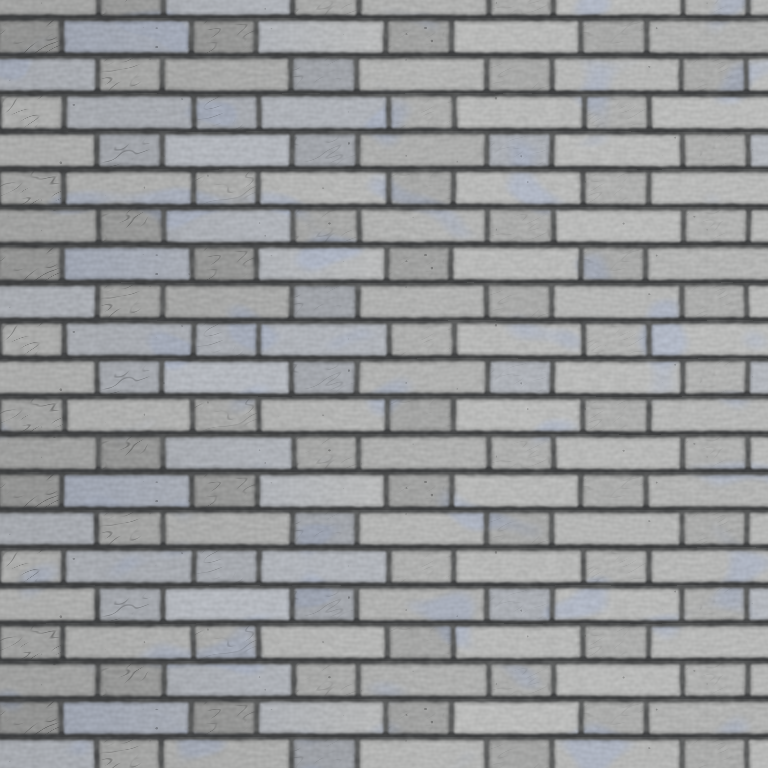
Give the GLSL for this texture, as a Shadertoy shader.

```glsl
// Pale grey brick wall: long and short bricks alternating in each course, with dark soft joints.
#define COURSES 20.3          // courses down the canvas
#define PAIRS 3.94            // long + short brick pairs across
#define HEADER 0.335          // share of a pair taken by the short brick
#define WEAR_PERIOD 6.0       // courses after which the wear repeats
#define BED_HALF 0.0041       // half thickness of the level joints
#define HEAD_HALF 0.0032      // half thickness of the upright joints
#define SOFTNESS 0.0025       // blur of the brick edges
#define BRICK_COLOR vec3(0.715, 0.718, 0.714)
#define COOL_TINT vec3(0.95, 0.985, 1.07)
#define MORTAR_LIGHT vec3(0.365, 0.37, 0.37)
#define MORTAR_DARK vec3(0.245, 0.25, 0.255)

const float TAU = 6.2831853;

float hash(vec2 p) {
    vec3 q = fract(p.xyx * 0.1031);
    q += dot(q, q.yzx + 33.33);
    return fract((q.x + q.y) * q.z);
}

float gradientDot(vec2 cell, vec2 offset) {
    float angle = TAU * hash(cell);
    return dot(vec2(cos(angle), sin(angle)), offset);
}

float gradientNoise(vec2 p) {
    vec2 i = floor(p), f = p - i;
    vec2 u = f * f * f * (f * (f * 6.0 - 15.0) + 10.0);
    vec2 e = vec2(0.0, 1.0);
    return mix(mix(gradientDot(i, f), gradientDot(i + e.yx, f - e.yx), u.x),
               mix(gradientDot(i + e.xy, f - e.xy), gradientDot(i + e.yy, f - e.yy), u.x), u.y);
}

float roundedBox(vec2 p, vec2 halfSize, float radius) {
    vec2 q = abs(p) - halfSize + radius;
    return length(max(q, 0.0)) + min(max(q.x, q.y), 0.0) - radius;
}

void mainImage(out vec4 fragColor, in vec2 fragCoord) {
    vec2 p = fragCoord / iResolution.xy;
    p.y = 1.0 - p.y;

    // Course, counted downward, with slightly uneven laying
    float y = p.y * COURSES + 0.524 + 0.02 * gradientNoise(p * vec2(9.0, 3.0) + 5.0);
    float course = floor(y);
    float wearRow = mod(course, WEAR_PERIOD);
    float inCourse = y - course;

    // Brick within the course; every second course shifts by half a pair
    float x = p.x * PAIRS + 0.01 - 0.505 * (1.0 - mod(course, 2.0));
    x += 0.022 * (hash(vec2(wearRow, 71.0)) - 0.5) + 0.012 * gradientNoise(p * 7.0);
    float pair = floor(x);
    float inPair = x - pair;
    float isLong = step(HEADER, inPair);
    vec2 id = vec2(pair * 2.0 + isLong + 20.0, wearRow);

    // Signed distance to the brick edge, in canvas units
    float start = HEADER * isLong;
    float width = mix(HEADER, 1.0 - HEADER, isLong);
    vec2 local = vec2((inPair - start - 0.5 * width) / PAIRS, (inCourse - 0.5) / COURSES);
    vec2 halfSize = 0.5 * vec2(width / PAIRS, 1.0 / COURSES) - vec2(HEAD_HALF, BED_HALF);
    float d = roundedBox(local, halfSize, 0.0035);
    d += 0.0011 * gradientNoise(p * 75.0);

    // Brick tone: weathering gathers on the left and in some courses
    float tone = hash(id + 3.7);
    float left = 1.0 - smoothstep(0.0, 0.6, p.x);
    float weathered = 0.5 + 0.5 * cos(TAU * (wearRow - 0.5) / WEAR_PERIOD);
    float shade = 1.01 - 0.045 * (1.0 - isLong) - 0.06 * tone * tone;
    shade -= 0.09 * left * weathered + 0.02 * left;
    shade -= 0.07 * weathered * (1.0 - isLong) * hash(id + 9.1);
    shade += 0.025 * (hash(vec2(id.x, course + 40.0)) - 0.5);

    // Surface grain, diagonal scratches on short bricks, and rare specks
    vec2 q = vec2(p.x, (wearRow + inCourse) / COURSES);
    shade += 0.055 * gradientNoise(q * vec2(55.0, 190.0)) + 0.045 * gradientNoise(q * 170.0);
    float ridge = gradientNoise(vec2(dot(q, vec2(1.0, -0.5)) * 25.0, dot(q, vec2(0.5, 1.0)) * 85.0));
    float scratch = (1.0 - smoothstep(0.0, 0.09, abs(ridge))) * smoothstep(-0.05, 0.3, gradientNoise(q * 38.0));
    shade -= scratch * (1.0 - isLong) * (0.05 + 0.16 * left);
    shade -= 0.22 * smoothstep(0.53, 0.65, gradientNoise(q * 120.0 + 8.0));

    // Cool stains on whole bricks and in small patches
    float cool = step(0.82, hash(id + 17.3)) * 0.45;
    cool += 0.9 * smoothstep(0.2, 0.45, gradientNoise(p * vec2(11.0, 17.0) + 31.0));
    cool += left * isLong * (1.0 - smoothstep(0.0, 1.0, abs(wearRow - 1.0)));
    vec3 brick = BRICK_COLOR * shade * mix(vec3(1.0), COOL_TINT, clamp(cool, 0.0, 1.0));
    brick *= 1.0 - 0.13 * smoothstep(-0.006, 0.0, d);

    // Mortar: darkest in the shadow under each course
    float shadow = smoothstep(0.8, 0.93, inCourse) + 0.45 * (1.0 - smoothstep(0.0, 0.12, inCourse));
    shadow += 0.35 * left + 0.7 * gradientNoise(p * vec2(35.0, 60.0));
    vec3 mortar = mix(MORTAR_LIGHT, MORTAR_DARK, clamp(shadow, 0.0, 1.0));
    mortar *= 1.0 + 0.12 * gradientNoise(p * 140.0);

    float blur = max(SOFTNESS, 0.75 / iResolution.y);
    fragColor = vec4(mix(brick, mortar, smoothstep(-blur, blur, d)), 1.0);
}
```
